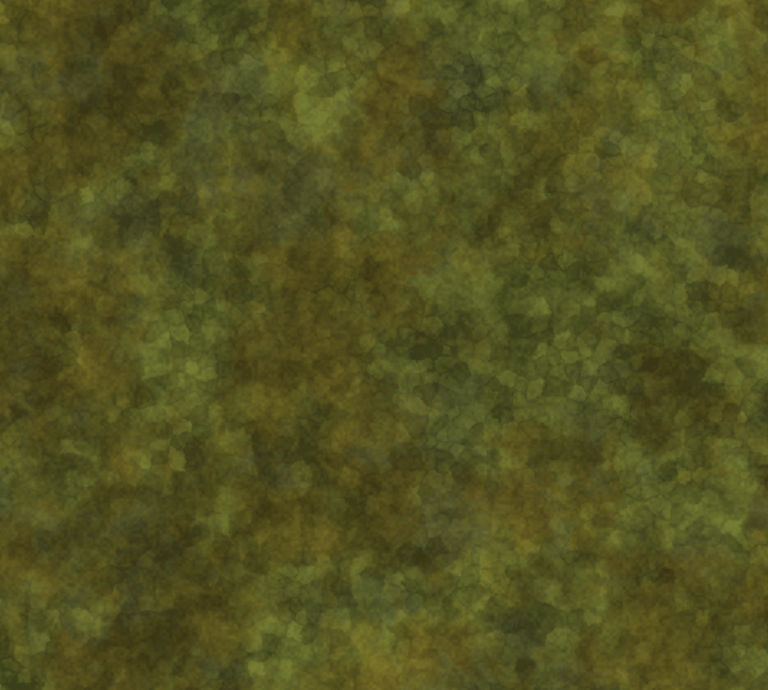
This texture is drawn by a Shadertoy shader. Its source:

```glsl
const vec3 BROWN = vec3(0.322, 0.295, 0.105);
const vec3 GREEN = vec3(0.335, 0.358, 0.145);
const vec3 SLATE = vec3(0.300, 0.318, 0.165);
const vec3 OCHRE = vec3(0.375, 0.350, 0.115);

const float HUE_SCALE = 7.0;       // broad brown and green regions per canvas height
const float MOTTLE_SCALE = 15.0;   // light and dark blotches
const float CELL_SCALE = 44.0;     // small leafy patches
const float GRAIN_SCALE = 210.0;   // fine fabric grain
const float WARP = 0.011;
const float BROAD_GAIN = 0.12;
const float MOTTLE_GAIN = 0.30;
const float CELL_GAIN = 0.30;
const float CREASE_GAIN = 0.16;
const float GRAIN_GAIN = 0.13;

// Integer hash of a lattice point, two values in 0..1
vec2 hash2(vec2 p) {
    uvec2 q = uvec2(ivec2(p)) * uvec2(1597u, 3571u) + uvec2(7919u, 104729u);
    q = q * 1664525u + 1013904223u;
    q.x += q.y * 1664525u;
    q.y += q.x * 1664525u;
    q ^= q >> 16u;
    q.x += q.y * 1664525u;
    q.y += q.x * 1664525u;
    q ^= q >> 16u;
    return vec2(q & 65535u) / 65535.0;
}

// Smooth value noise in -1..1
float noise(vec2 p) {
    vec2 i = floor(p), f = fract(p);
    f = f * f * (3.0 - 2.0 * f);
    float low = mix(hash2(i).x, hash2(i + vec2(1, 0)).x, f.x);
    float high = mix(hash2(i + vec2(0, 1)).x, hash2(i + vec2(1, 1)).x, f.x);
    return 2.0 * mix(low, high, f.y) - 1.0;
}

// Rotated octaves, normalised to -1..1
float fbm(vec2 p) {
    const mat2 TURN = mat2(1.6, 1.2, -1.2, 1.6);
    float sum = 0.0, weight = 0.0, amp = 1.0;
    for (int i = 0; i < 5; i++) {
        sum += amp * noise(p);
        weight += amp;
        p = TURN * p + 17.3;
        amp *= 0.72;
    }
    return sum / weight;
}

// Soft cells: x is the blended tone in -1..1, y is the crease between cells
vec2 softCells(vec2 p) {
    vec2 i = floor(p), f = fract(p);
    float nearest = 8.0, second = 8.0, tone = 0.0, weight = 0.0;
    for (int y = -1; y <= 1; y++) {
        for (int x = -1; x <= 1; x++) {
            vec2 cell = vec2(x, y);
            vec2 offset = cell + hash2(i + cell) - f;
            float d = length(offset);
            float w = exp(-8.0 * d * d);
            tone += w * (2.0 * hash2(i + cell + 271.0).y - 1.0);
            weight += w;
            second = min(second, max(nearest, d));
            nearest = min(nearest, d);
        }
    }
    return vec2(tone / weight, 1.0 - smoothstep(0.0, 0.32, second - nearest));
}

void mainImage(out vec4 fragColor, in vec2 fragCoord) {
    vec2 uv = fragCoord / iResolution.y;
    vec2 warped = uv + WARP * vec2(fbm(uv * 30.0), fbm(uv * 30.0 + 53.0));

    // Regions of dye
    float hue = fbm(warped * HUE_SCALE + 3.0);
    float cool = fbm(warped * HUE_SCALE * 1.3 + 41.0);
    float warm = fbm(warped * HUE_SCALE * 1.7 + 87.0);
    float greenness = smoothstep(-0.32, 0.28, hue);
    vec3 color = mix(BROWN, GREEN, greenness);
    color = mix(color, SLATE, 0.7 * smoothstep(0.0, 0.40, cool));
    color = mix(color, OCHRE, 0.6 * smoothstep(0.04, 0.42, warm));

    // Blotches, leafy patches and their dark creases
    float mottle = fbm(warped * MOTTLE_SCALE + 129.0);
    float broad = noise(uv * 4.0 + 23.0);
    vec2 cells = softCells(warped * CELL_SCALE);
    vec2 largeCells = softCells(warped * CELL_SCALE * 0.55 + 61.0);
    float leafiness = mix(0.55, 1.0, greenness);
    float patches = 0.6 * cells.x + 0.4 * largeCells.x;
    float creases = cells.y * (0.6 + 0.4 * noise(uv * 19.0));
    float light = BROAD_GAIN * broad + MOTTLE_GAIN * mottle
                + leafiness * (CELL_GAIN * patches - CREASE_GAIN * (creases - 0.25));

    // Fine grain
    float grain = 0.6 * noise(uv * GRAIN_SCALE) + 0.4 * noise(uv * GRAIN_SCALE * 0.5 + 9.0);
    light += GRAIN_GAIN * grain;

    color *= 1.0 + clamp(light, -0.30, 0.36);
    fragColor = vec4(color, 1.0);
}
```
